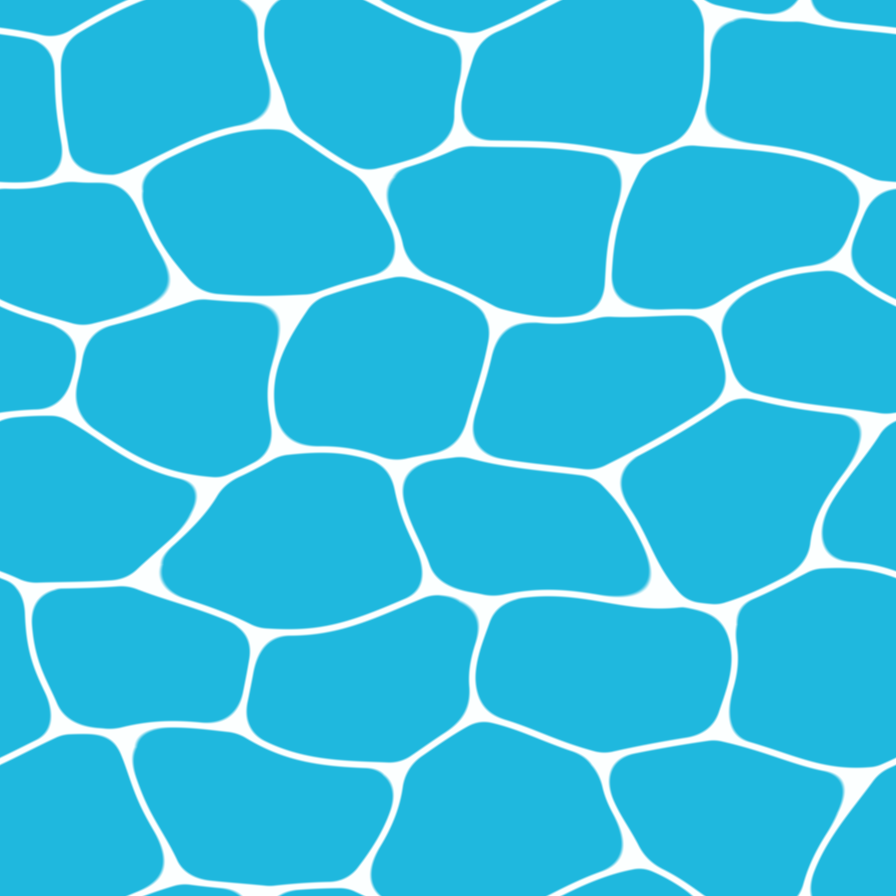
Write a Shadertoy shader that draws this pattern.

```glsl
// Rounded blue water tiles parted by wavy white lines with filleted joints.
#define GRID vec2(4.0, 6.0)      // cells across and up the canvas
#define JITTER vec2(0.46, 0.46)  // scatter of the cell centres
#define SQUASH vec2(1.0, 1.45)   // squared metric, flattens the cells
#define HALF_LINE 0.0036
#define SOFTNESS 0.0017
#define FILLET 0.09
#define WATER vec3(0.12, 0.72, 0.87)
#define FOAM vec3(0.99, 1.0, 1.0)

const float TAU = 6.2831853;

vec2 hash2(vec2 p) {
    vec3 a = fract(p.xyx * vec3(0.1031, 0.1030, 0.0973) + 0.37);
    a += dot(a, a.yzx + 33.33);
    return fract((a.xx + a.yz) * a.zy);
}

// Canvas position to bent lattice position
vec2 toLattice(vec2 p) {
    vec2 bend = vec2(
        0.014 * sin(TAU * (3.0 * p.y + p.x) + 0.8) + 0.007 * sin(TAU * (5.0 * p.y - 2.0 * p.x)),
        0.017 * sin(TAU * (2.0 * p.x + p.y) + 2.1) + 0.009 * sin(TAU * (3.0 * p.x - 2.0 * p.y) + 4.0));
    return (p + bend) * GRID;
}

// Staggered, scattered centre of a cell; repeats at the canvas border
vec2 cellCentre(vec2 id) {
    vec2 stagger = vec2(0.5 * mod(id.y, 2.0) - 0.25, 0.0);
    return id + 0.5 + stagger + JITTER * (hash2(mod(id, GRID)) - 0.5);
}

// Smooth minimum of (gradient, distance); sharper corners get wider fillets
vec3 filletMin(vec3 a, vec3 b) {
    float k = max(FILLET * 0.5 * (1.0 - dot(a.xy, b.xy)), 0.0001);
    float h = clamp(0.5 + 0.5 * (b.z - a.z) / k, 0.0, 1.0);
    vec3 blend = mix(b, a, h);
    blend.z -= k * h * (1.0 - h);
    return blend;
}

// Distance from a canvas point to the rounded border of its cell
float borderDistance(vec2 p) {
    vec2 q = toLattice(p);
    const float e = 0.001;
    vec2 slopeX = (toLattice(p + vec2(e, 0.0)) - q) / e;
    vec2 slopeY = (toLattice(p + vec2(0.0, e)) - q) / e;

    // Nearest centre
    vec2 home = floor(q), homeCentre = q;
    float nearest = 1e5;
    for (int j = -2; j <= 2; j++)
    for (int i = -2; i <= 2; i++) {
        vec2 id = floor(q) + vec2(i, j);
        vec2 c = cellCentre(id);
        float d = dot((c - q) * SQUASH, c - q);
        if (d < nearest) {
            nearest = d;
            home = id;
            homeCentre = c;
        }
    }

    // Blend the distances to all sides, measured in canvas units
    vec3 border = vec3(0.0, 0.0, 1.0);
    for (int j = -2; j <= 2; j++)
    for (int i = -2; i <= 2; i++) {
        if (i == 0 && j == 0) continue;
        vec2 c = cellCentre(home + vec2(i, j));
        vec2 across = (c - homeCentre) * SQUASH;
        vec2 grad = -vec2(dot(slopeX, across), dot(slopeY, across));
        float len = length(grad);
        float d = dot(0.5 * (c + homeCentre) - q, across) / len;
        border = filletMin(border, vec3(grad / len, d));
    }
    return border.z;
}

void mainImage(out vec4 fragColor, in vec2 fragCoord) {
    vec2 p = fragCoord / iResolution.y;
    float soft = max(SOFTNESS, 0.75 / iResolution.y);
    float water = smoothstep(HALF_LINE - soft, HALF_LINE + soft, borderDistance(p));
    fragColor = vec4(mix(FOAM, WATER, water), 1.0);
}
```
